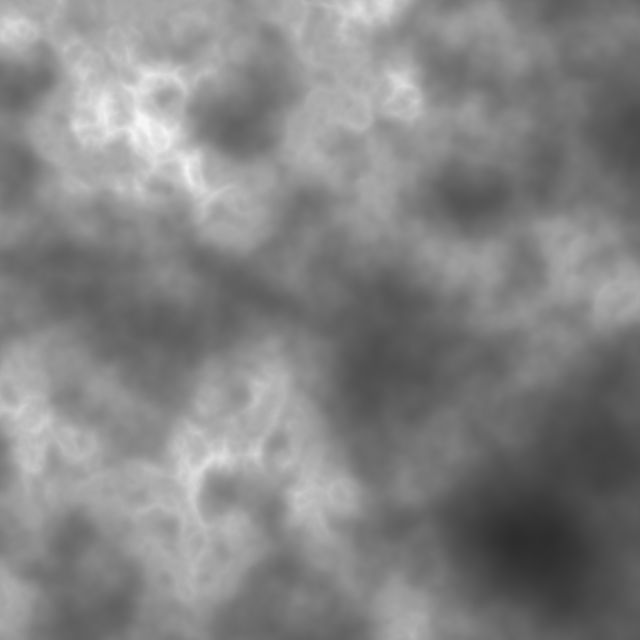
Reproduce this texture procedurally as a Shadertoy shader.

```glsl
// Integer hash giving a unit gradient for a lattice cell
vec2 cellGradient(ivec2 cell) {
    uvec2 h = uvec2(cell) * uvec2(1597u, 3812u) + 7919u;
    h = (h ^ (h.yx >> 3u)) * 26699u;
    h ^= h >> 15u;
    h += h.yx * 48271u;
    h ^= h >> 13u;
    h = h * 69621u + h.yx;
    vec2 random = vec2((h >> 8u) & 0xffffu) / 65535.0;
    return normalize(random - 0.50001);
}

// Gradient noise, roughly -0.7 to 0.7
float gradientNoise(vec2 p) {
    ivec2 cell = ivec2(floor(p));
    vec2 f = fract(p);
    vec2 blend = f * f * f * (f * (f * 6.0 - 15.0) + 10.0);
    float a = dot(cellGradient(cell), f);
    float b = dot(cellGradient(cell + ivec2(1, 0)), f - vec2(1, 0));
    float c = dot(cellGradient(cell + ivec2(0, 1)), f - vec2(0, 1));
    float d = dot(cellGradient(cell + ivec2(1, 1)), f - vec2(1, 1));
    return mix(mix(a, b, blend.x), mix(c, d, blend.x), blend.y);
}

// Multifractal clouds: dark hollows stay smooth, bright crests gain veins
float cloudBrightness(vec2 uv) {
    vec2 p = uv * 3.5 + vec2(17.3, 41.7);
    float brightness = 0.525 + 0.14 * (uv.y - uv.x);
    brightness -= 0.2 * (1.0 - smoothstep(0.0, 0.32, distance(uv, vec2(0.85, 0.18))));
    brightness += 0.38 * gradientNoise(p);

    float amplitude = 0.31;
    mat2 rotateAndDouble = mat2(1.6, 1.2, -1.2, 1.6);
    for (int octave = 0; octave < 5; octave++) {
        p = rotateAndDouble * p + vec2(5.2, 9.1);
        float n = gradientNoise(p);
        float ridge = 1.5 * (0.19 - sqrt(n * n + 0.0002));
        float veins = smoothstep(0.5, 0.78, brightness);
        float detail = 0.15 + 1.6 * smoothstep(0.2, 0.9, brightness);
        brightness += amplitude * detail * mix(n, ridge, veins);
        amplitude *= 0.54 - 0.1 * float(octave);
    }
    return brightness;
}

void mainImage(out vec4 fragColor, in vec2 fragCoord) {
    vec2 uv = fragCoord / iResolution.y;
    float gray = clamp(cloudBrightness(uv), 0.17, 0.96);
    fragColor = vec4(vec3(gray), 1.0);
}
```
